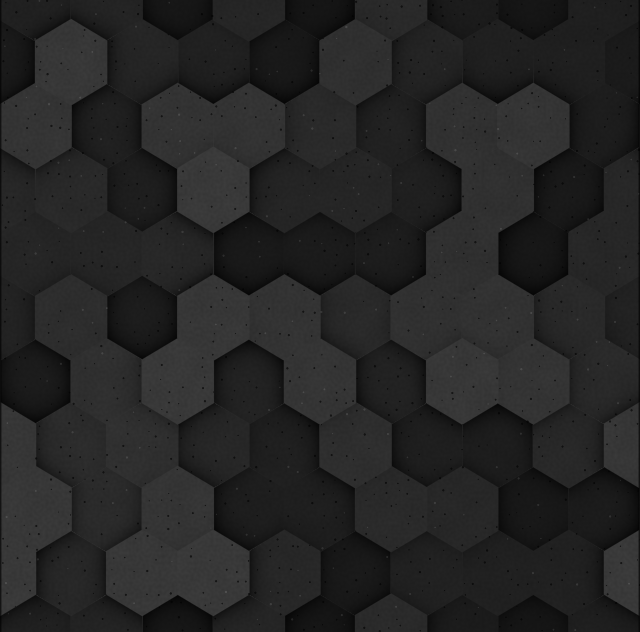
Reproduce this pattern procedurally as a WebGL 1 fragment shader.

```glsl
precision highp float;

// Dark hexagonal tiles standing at random heights: nine across, ten rows per cycle.
// A lattice search finds each tile; taller neighbours cast soft shadows on it,
// and gradient noise plus scattered pits give the surface a stone finish.

uniform vec2 u_resolution;

const float COLUMNS = 9.0;
const float ROWS = 10.0;
const float ROW_STEP = 0.8660254;   // row spacing for tiles of width 1
const float SQUASH = 0.9647;        // tiles are slightly taller than regular
const float SHADOW_REACH = 0.115;

vec2 hash2(vec2 p) {
  vec3 q = fract(p.xyx * vec3(0.1031, 0.1030, 0.0973));
  q += dot(q, q.yzx + 33.33);
  return fract((q.xx + q.yz) * q.zy);
}

vec2 gradientAt(vec2 cell) {
  float angle = 6.2831853 * hash2(cell + 71.0).x;
  return vec2(cos(angle), sin(angle));
}

float gradientNoise(vec2 p) {
  vec2 i = floor(p), f = p - i;
  vec2 w = f * f * f * (f * (f * 6.0 - 15.0) + 10.0);
  vec2 e = vec2(1.0, 0.0);
  float low = mix(dot(gradientAt(i), f), dot(gradientAt(i + e), f - e), w.x);
  float high = mix(dot(gradientAt(i + e.yx), f - e.yx),
                   dot(gradientAt(i + 1.0), f - 1.0), w.x);
  return mix(low, high, w.y);
}

// Signed distance to a pointy-top hexagon of width 1
float hexDistance(vec2 p) {
  vec2 slant = vec2(-ROW_STEP, 0.5);
  p = abs(p.yx);
  p -= 2.0 * min(dot(slant, p), 0.0) * slant;
  p -= vec2(clamp(p.x, -0.288675, 0.288675), 0.5);
  return length(p) * sign(p.y);
}

// Nearest tile centre in one row; even rows are shifted by half a tile
vec2 centreInRow(vec2 p, float row) {
  float shift = 0.5 - 0.5 * mod(row, 2.0);
  return vec2(floor(p.x - shift + 0.5) + shift, row * ROW_STEP);
}

vec2 nearestCentre(vec2 p) {
  float row = floor(p.y / ROW_STEP);
  vec2 a = centreInRow(p, row);
  vec2 b = centreInRow(p, row + 1.0);
  return distance(p, a) < distance(p, b) ? a : b;
}

// Height from 0 to 1, repeating every COLUMNS by ROWS tiles
float tileHeight(vec2 centre) {
  float column = floor(centre.x + 0.25);
  float row = floor(centre.y / ROW_STEP + 0.5);
  vec2 id = vec2(mod(column, COLUMNS), mod(row, ROWS));
  return hash2(id * 7.0 + 19.0).x;
}

float tileTone(float height) {
  return mix(0.085, 0.222, height);
}

// Tile tone, darkened by the shadows of taller neighbours
float tileShade(vec2 p, float pixel) {
  vec2 centre = nearestCentre(p);
  float height = tileHeight(centre);
  float light = 1.0;
  float cover = 0.0;
  float coverTone = 0.0;
  for (int i = 0; i < 6; i++) {
    float angle = float(i) * 1.0471976;
    vec2 neighbour = centre + vec2(cos(angle), sin(angle));
    float otherHeight = tileHeight(neighbour);
    float rise = otherHeight - height;
    float d = max(hexDistance(p - neighbour), 0.0);
    light *= 1.0 - 0.62 * smoothstep(0.0, 0.5, rise) * exp(-d / SHADOW_REACH);
    float edge = step(0.0, rise) * (1.0 - smoothstep(0.0, 1.4 * pixel, d));
    if (edge > cover) {
      cover = edge;
      coverTone = tileTone(otherHeight);
    }
  }
  return mix(tileTone(height) * light, coverTone, cover);
}

// Small pits, with a few pale grains among them
float addSpecks(float tone, vec2 p, float pixel) {
  vec2 grid = p * 6.5;
  vec2 cell = floor(grid);
  vec2 spot = 0.2 + 0.6 * hash2(cell + 43.0);
  vec2 kind = hash2(cell + 137.0);
  float radius = mix(0.007, 0.016, kind.y);
  float d = length(grid - cell - spot) / 6.5;
  float mask = 1.0 - smoothstep(radius - 0.5 * pixel, radius + 0.5 * pixel, d);
  float pit = mask * step(kind.x, 0.36);
  float grain = mask * step(0.95, kind.x);
  return tone * (1.0 - 0.6 * pit) + 0.09 * grain;
}

void main() {
  float pixel = COLUMNS / u_resolution.x;
  vec2 p = vec2(gl_FragCoord.x, u_resolution.y - gl_FragCoord.y) * pixel;
  p.y = (p.y + 0.023) * SQUASH;

  float tone = tileShade(p, pixel);
  tone *= 1.0 + 0.09 * gradientNoise(p * 22.0) + 0.06 * gradientNoise(p * 3.0);
  tone = addSpecks(tone, p, pixel);

  // Thin dark line down both sides
  float side = min(p.x, COLUMNS - p.x);
  tone *= mix(0.35, 1.0, smoothstep(0.01, 0.03, side));
  gl_FragColor = vec4(vec3(tone), 1.0);
}
```
